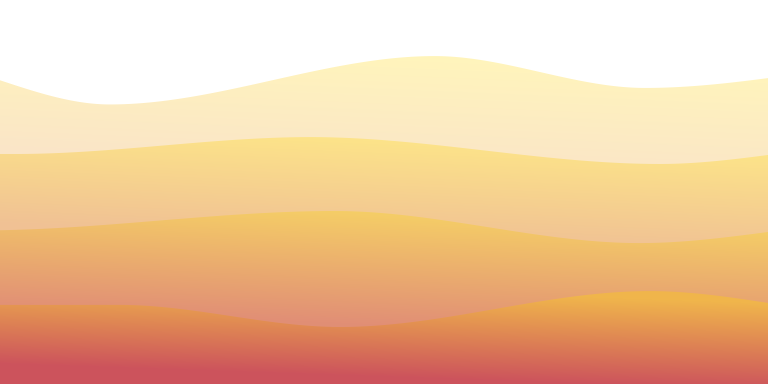
A WebGL 1 fragment shader for this background:

```glsl
precision highp float;
// Four overlapping dunes under a white sky, from pale cream down to crimson.
// Each crest eases between its peaks and troughs with chained smoothsteps;
// the four layers share one vec4 (x = farthest, w = nearest).

uniform vec2 u_resolution;

#define SKY vec3(1.0)
#define GRADIENT_TILT 0.30
#define GRADIENT_TOP vec4(0.854, 0.643, 0.450, 0.245)
#define GRADIENT_SPAN vec4(0.284, 0.268, 0.297, 0.226)

// Crest heights of all layers at horizontal position x
vec4 crestHeights(float x) {
  // Where each crest turns
  vec4 x0 = vec4(-0.143, -0.400, -0.400, -0.400);
  vec4 x1 = vec4( 0.143,  0.020, -0.026,  0.156);
  vec4 x2 = vec4( 0.566,  0.404,  0.436,  0.443);
  vec4 x3 = vec4( 0.840,  0.859,  0.833,  0.846);
  vec4 x4 = vec4( 1.240,  1.172,  1.172,  1.172);

  // Ease from one turning height to the next
  vec4 position = vec4(x);
  vec4 h = vec4(0.854, 0.599, 0.400, 0.206);
  h = mix(h, vec4(0.728, 0.599, 0.400, 0.206), smoothstep(x0, x1, position));
  h = mix(h, vec4(0.854, 0.643, 0.4505, 0.1485), smoothstep(x1, x2, position));
  h = mix(h, vec4(0.771, 0.573, 0.367, 0.242), smoothstep(x2, x3, position));
  return mix(h, vec4(0.844, 0.628, 0.426, 0.1745), smoothstep(x3, x4, position));
}

// Lay one dune over the colour behind it
vec3 paintDune(vec3 behind, vec3 top, vec3 bottom, float depth, float cover) {
  return mix(behind, mix(top, bottom, depth), cover);
}

void main() {
  vec2 uv = gl_FragCoord.xy / u_resolution;

  // Antialiased coverage below each crest
  vec4 cover = clamp((crestHeights(uv.x) - uv.y) * u_resolution.y + 0.5, 0.0, 1.0);

  // Depth through each gradient, slightly further along on the left
  vec4 depth = (GRADIENT_TOP - uv.y) / GRADIENT_SPAN + GRADIENT_TILT * (0.5 - uv.x);
  depth = clamp(depth, 0.0, 1.0);

  // Far to near
  vec3 color = SKY;
  color = paintDune(color, vec3(1.00, 0.957, 0.735), vec3(0.98, 0.898, 0.780), depth.x, cover.x);
  color = paintDune(color, vec3(0.99, 0.894, 0.535), vec3(0.94, 0.755, 0.580), depth.y, cover.y);
  color = paintDune(color, vec3(0.96, 0.808, 0.400), vec3(0.88, 0.557, 0.460), depth.z, cover.z);
  color = paintDune(color, vec3(0.94, 0.710, 0.295), vec3(0.80, 0.325, 0.360), depth.w, cover.w);

  gl_FragColor = vec4(color, 1.0);
}
```
